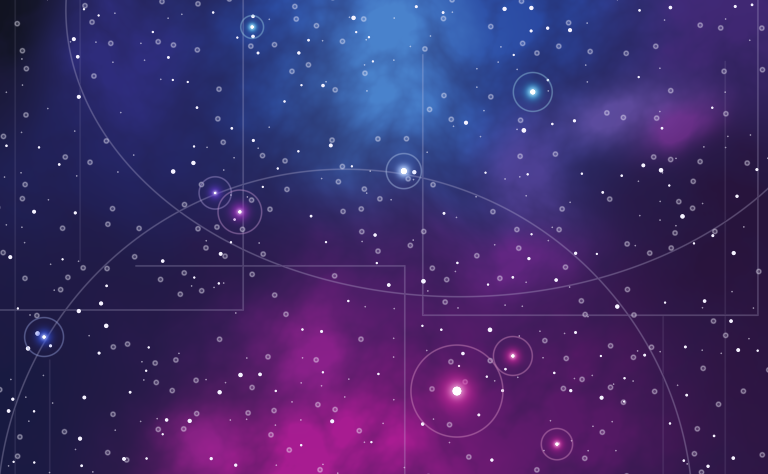
Write a Shadertoy shader that draws this background.

```glsl
#define CLOUD_ROUGHNESS 1.5
#define CLOUD_SCALE 7.0
#define WARP 0.022
#define LINE_WIDTH 0.0011
#define LINE_ALPHA 0.30
#define STAR_CELLS 21.0
#define STAR_CHANCE 0.25
#define GLOW_SIZE 0.40

// Hash and cellular noise
vec2 hash2(vec2 c) {
    vec2 k = vec2(dot(c, vec2(127.1, 311.7)), dot(c, vec2(269.5, 183.3)));
    return fract(sin(k) * 43758.5);
}

float cellular(vec2 q) {
    vec2 cell = floor(q), f = fract(q);
    float nearest = 2.0;
    for (int y = -1; y <= 1; y++)
    for (int x = -1; x <= 1; x++) {
        vec2 o = vec2(x, y);
        vec2 d = o + hash2(cell + o) - f;
        nearest = min(nearest, dot(d, d));
    }
    return sqrt(nearest);
}

float billow(vec2 q) {
    float sum = 0.0, amp = 0.5;
    for (int i = 0; i < 4; i++) {
        sum += amp * cellular(q);
        q = mat2(0.8, 0.6, -0.6, 0.8) * q * 2.03 + 3.7;
        amp *= 0.5;
    }
    return sum;
}

// Soft elliptical cloud with a billowing edge
void cloud(inout vec3 col, vec2 p, float puff, vec2 centre, vec2 radius, vec3 tint, float amount) {
    vec2 d = (p - centre) / radius;
    float falloff = dot(d, d) + CLOUD_ROUGHNESS * (puff - 0.42);
    col = mix(col, tint, amount * exp(-max(falloff, 0.0)));
}

vec3 nebula(vec2 p) {
    vec2 q = p;
    for (float k = 1.0; k < 4.0; k++)
        q += WARP / k * sin(q.yx * 9.0 * k + vec2(1.3, 4.1) * k);
    float puff = billow(q * CLOUD_SCALE);
    vec3 col = vec3(0.13, 0.10, 0.26);
    // Dark margins and wide washes
    cloud(col, q, puff, vec2(0.90, 0.97), vec2(0.54, 0.40), vec3(0.16, 0.29, 0.65), 0.95);
    cloud(col, q, puff, vec2(0.20, 0.62), vec2(0.30, 0.22), vec3(0.13, 0.14, 0.38), 0.75);
    cloud(col, q, puff, vec2(0.00, 0.10), vec2(0.35, 0.30), vec3(0.08, 0.10, 0.25), 0.80);
    cloud(col, q, puff, vec2(0.40, 0.42), vec2(0.28, 0.12), vec3(0.10, 0.09, 0.23), 0.75);
    cloud(col, q, puff, vec2(1.52, 0.93), vec2(0.20, 0.24), vec3(0.28, 0.16, 0.48), 0.80);
    cloud(col, q, puff, vec2(0.85, 0.36), vec2(0.45, 0.18), vec3(0.29, 0.12, 0.41), 0.75);
    cloud(col, q, puff, vec2(1.08, 0.08), vec2(0.50, 0.30), vec3(0.38, 0.10, 0.43), 0.85);
    cloud(col, q, puff, vec2(1.58, 0.48), vec2(0.30, 0.24), vec3(0.15, 0.07, 0.22), 0.85);
    cloud(col, q, puff, vec2(1.62, 0.15), vec2(0.20, 0.30), vec3(0.17, 0.08, 0.25), 0.75);
    cloud(col, q, puff, vec2(0.00, 1.00), vec2(0.14, 0.24), vec3(0.06, 0.07, 0.11), 0.95);
    // Blue and indigo clouds
    cloud(col, q, puff, vec2(0.82, 0.87), vec2(0.17, 0.22), vec3(0.31, 0.55, 0.83), 0.85);
    cloud(col, q, puff, vec2(0.26, 0.88), vec2(0.15, 0.16), vec3(0.19, 0.18, 0.51), 0.85);
    // Lilac arm
    cloud(col, q, puff, vec2(1.33, 0.76), vec2(0.14, 0.06), vec3(0.42, 0.33, 0.67), 0.75);
    cloud(col, q, puff, vec2(1.13, 0.64), vec2(0.09, 0.13), vec3(0.36, 0.28, 0.64), 0.70);
    cloud(col, q, puff, vec2(1.45, 0.72), vec2(0.07, 0.05), vec3(0.48, 0.19, 0.58), 0.70);
    cloud(col, q, puff, vec2(1.06, 0.47), vec2(0.12, 0.06), vec3(0.44, 0.15, 0.55), 0.70);
    // Magenta plume
    cloud(col, q, puff, vec2(0.68, 0.03), vec2(0.28, 0.14), vec3(0.68, 0.11, 0.58), 0.95);
    cloud(col, q, puff, vec2(0.64, 0.25), vec2(0.10, 0.11), vec3(0.57, 0.13, 0.56), 0.85);
    cloud(col, q, puff, vec2(0.44, 0.08), vec2(0.07, 0.08), vec3(0.62, 0.14, 0.58), 0.65);
    return col;
}

// Antialiased coverage of a disc and a thin stroke
float fill(float d) { float px = 1.0 / iResolution.y; return smoothstep(0.6 * px, -0.6 * px, d); }
float stroke(float d) { return 1.0 - smoothstep(0.0, LINE_WIDTH + 1.0 / iResolution.y, abs(d)); }

float ellipse(vec2 p, vec2 r) {
    float k = length(p / r);
    return k * (k - 1.0) / max(length(p / (r * r)), 0.001);
}

float segment(vec2 p, vec2 a, vec2 b) {
    vec2 ab = b - a;
    return length(p - a - ab * clamp(dot(p - a, ab) / dot(ab, ab), 0.0, 1.0));
}

// Scattered dots, specks and hollow rings
float starField(vec2 p) {
    float light = 0.0;
    for (float layer = 0.0; layer < 3.0; layer++) {
        vec2 g = p * STAR_CELLS + layer * 17.3, cell = floor(g);
        vec2 seed = hash2(cell + layer * 31.0);
        float d = length(fract(g) - 0.2 - 0.6 * hash2(cell + 57.0)) / STAR_CELLS;
        float size = mix(0.0024, 0.0050, seed.y * seed.y);
        float mark = layer < 0.5 ? fill(d - size)
                   : layer < 1.5 ? 0.55 * fill(d - 0.0017)
                   : 0.38 * stroke(d - 0.0045) + 0.16 * fill(d - 0.0045);
        light = max(light, mark * step(seed.x, STAR_CHANCE));
    }
    return light;
}

void mainImage(out vec4 fragColor, in vec2 fragCoord) {
    vec2 p = fragCoord / iResolution.y;
    vec3 col = nebula(p);
    // Chart lines: start and end of each segment
    vec4 lines[12] = vec4[12](
        vec4(0.513, 0.346, 0.513, 1.0), vec4(0.0, 0.346, 0.513, 0.346), vec4(0.892, 0.335, 0.892, 0.884),
        vec4(0.892, 0.335, 1.599, 0.335), vec4(1.599, 0.335, 1.599, 1.0), vec4(0.287, 0.439, 0.854, 0.439),
        vec4(0.854, 0.0, 0.854, 0.439), vec4(0.032, 0.0, 0.032, 1.0), vec4(0.169, 0.45, 0.169, 1.0),
        vec4(1.530, 0.0, 1.530, 0.87), vec4(1.399, 0.0, 1.399, 0.335), vec4(0.105, 0.0, 0.105, 0.24));
    float ink = max(stroke(length(p - vec2(0.728, -0.091)) - 0.734),
                    stroke(ellipse(p - vec2(0.970, 0.979), vec2(0.831, 0.605))));
    for (int i = 0; i < 12; i++)
        ink = max(ink, stroke(segment(p, lines[i].xy, lines[i].zw)) * (i < 7 ? 0.9 : 0.35));
    col = mix(col, vec3(0.80, 0.78, 0.90), LINE_ALPHA * ink);
    col = mix(col, vec3(0.96, 0.95, 1.0), starField(p));
    // Ringed stars: position, ring radius, core radius
    vec4 stars[9] = vec4[9](
        vec4(0.532, 0.943, 0.024, 0.004), vec4(1.124, 0.806, 0.041, 0.006), vec4(0.852, 0.639, 0.037, 0.007),
        vec4(0.454, 0.593, 0.034, 0.003), vec4(0.506, 0.553, 0.046, 0.004), vec4(0.093, 0.289, 0.041, 0.004),
        vec4(0.964, 0.175, 0.097, 0.010), vec4(1.082, 0.249, 0.041, 0.004), vec4(1.175, 0.063, 0.033, 0.004));
    vec3 cyan = vec3(0.20, 0.72, 0.95), sky = vec3(0.45, 0.65, 1.0), violet = vec3(0.38, 0.22, 0.80);
    vec3 blue = vec3(0.20, 0.32, 0.90), pink = vec3(0.82, 0.14, 0.62), orchid = vec3(0.62, 0.18, 0.75);
    vec3 tints[9] = vec3[9](cyan, cyan, sky, violet, orchid, blue, pink, pink, pink);
    for (int i = 0; i < 9; i++) {
        float d = length(p - stars[i].xy), ring = stars[i].z, core = stars[i].w;
        float glow = d / (GLOW_SIZE * ring);
        col = mix(col, tints[i], 0.85 * exp(-glow * glow));
        col = mix(col, vec3(1.0), max(fill(d - core), 0.6 * exp(-d * d / (core * core * 2.5))));
        col = mix(col, mix(tints[i], vec3(0.85), 0.6), 0.45 * stroke(d - ring));
    }
    fragColor = vec4(col, 1.0);
}
```
